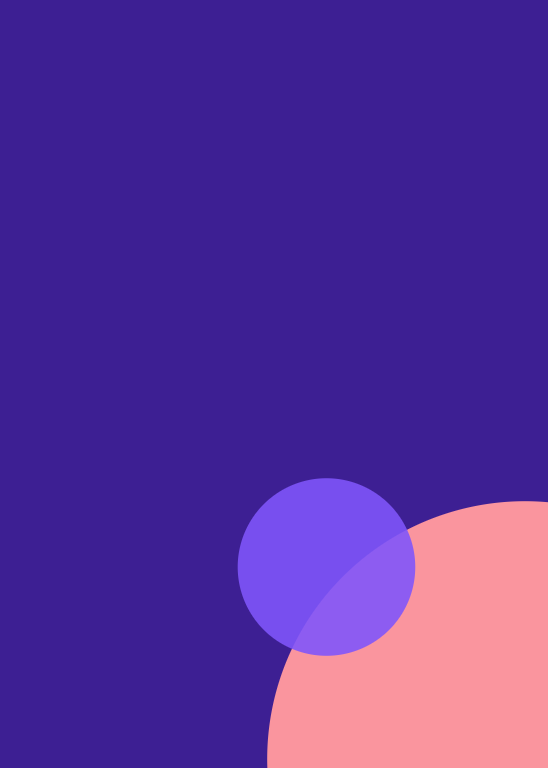
Give the GLSL for this background, as a Shadertoy shader.

```glsl
// A flat indigo field with a large coral disc rising from the lower right
// and a smaller translucent violet disc laid over its upper left rim.
// Discs are circle distance functions with edges smoothed over one pixel.

// Lengths are in canvas heights, measured from the lower left corner.
const vec3 INDIGO = vec3(0.241, 0.121, 0.576);
const vec3 CORAL  = vec3(0.982, 0.584, 0.618);
const vec3 VIOLET = vec3(0.499, 0.334, 0.984);

const vec2  CORAL_CENTER   = vec2(0.6836, 0.0117);
const float CORAL_RADIUS   = 0.3357;
const vec2  VIOLET_CENTER  = vec2(0.4251, 0.2617);
const float VIOLET_RADIUS  = 0.1156;
const float VIOLET_OPACITY = 0.89;

// Coverage of a disc at p, from 0 outside to 1 inside.
float discCoverage(vec2 p, vec2 center, float radius, float pixel) {
    float dist = length(p - center) - radius;
    return clamp(0.5 - dist / pixel, 0.0, 1.0);
}

void mainImage(out vec4 fragColor, in vec2 fragCoord) {
    vec2 p = fragCoord / iResolution.y;
    float pixel = 1.0 / iResolution.y;

    float coral = discCoverage(p, CORAL_CENTER, CORAL_RADIUS, pixel);
    float violet = discCoverage(p, VIOLET_CENTER, VIOLET_RADIUS, pixel);

    // Layer from back to front; the coral rim shows through the violet.
    vec3 color = mix(INDIGO, CORAL, coral);
    color = mix(color, VIOLET, violet * VIOLET_OPACITY);

    fragColor = vec4(color, 1.0);
}
```
